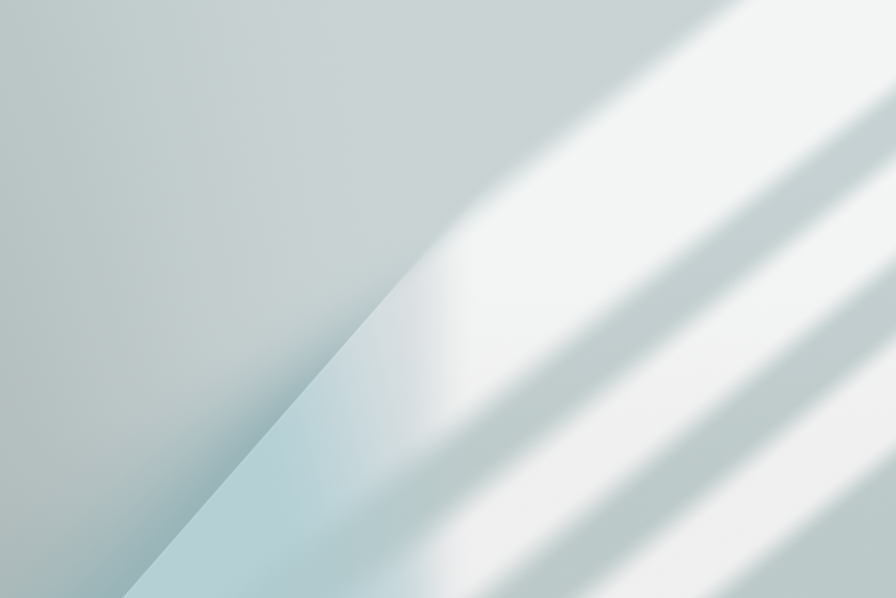
This background is drawn by a Shadertoy shader. Its source:

```glsl
const float EDGE_COUNT = 6.0;

float hash(vec2 p) {
    return fract(sin(dot(p, vec2(12.99, 78.23))) * 437.58);
}

// Signed distance to a line through a, positive below it
float belowLine(vec2 p, vec2 a, float slope) {
    return (a.y + slope * (p.x - a.x) - p.y) / sqrt(1.0 + slope * slope);
}

float softMask(float d, float blur) {
    return smoothstep(-blur, blur, d);
}

// Window light: alternating soft edges, given as height at the right and slope
float windowLight(vec2 p, vec2 edges[6], float blur) {
    float light = 0.0;
    for (int i = 0; i < int(EDGE_COUNT); i++) {
        float parity = 1.0 - 2.0 * mod(float(i), 2.0);
        light += parity * softMask(belowLine(p, vec2(1.5, edges[i].x), edges[i].y), blur);
    }
    return clamp(light, 0.0, 1.0);
}

// Wall gradient with a teal shadow gathered along the crease
vec3 wallColor(vec2 p, float creaseDist) {
    vec3 dim = mix(vec3(0.685, 0.725, 0.725), vec3(0.72, 0.765, 0.765), p.y);
    vec3 bright = vec3(0.785, 0.825, 0.83);
    vec3 wall = mix(dim, bright, smoothstep(-0.15, 0.72, p.x + 0.12 * p.y));
    float reach = mix(0.13, 0.05, smoothstep(0.0, 0.6, p.y));
    float shadow = exp(-pow(max(-creaseDist, 0.0) / reach, 1.4));
    shadow *= 1.0 - smoothstep(0.25, 0.62, p.y);
    return mix(wall, vec3(0.58, 0.70, 0.715), 0.9 * shadow);
}

// Lit side: teal at the fold, then pale, then white
vec3 litColor(vec2 p) {
    vec3 teal = vec3(0.705, 0.815, 0.835);
    vec3 pale = vec3(0.855, 0.875, 0.885);
    vec3 white = mix(vec3(0.94), vec3(0.955, 0.962, 0.96), smoothstep(0.2, 0.7, p.y));
    vec3 panel = mix(teal, pale, smoothstep(0.48, 0.84, p.x + 0.25 * p.y));
    return mix(panel, white, smoothstep(0.67, 0.80, p.x));
}

vec3 stripeColor(vec2 p) {
    vec3 teal = vec3(0.69, 0.795, 0.81);
    vec3 grey = mix(vec3(0.74, 0.79, 0.79), vec3(0.775, 0.82, 0.825), smoothstep(0.1, 0.8, p.y));
    return mix(teal, grey, smoothstep(0.45, 0.85, p.x));
}

void mainImage(out vec4 fragColor, in vec2 fragCoord) {
    vec2 uv = fragCoord / iResolution.xy;
    vec2 p = vec2(uv.x * 1.5, uv.y);
    float pixel = 1.0 / iResolution.y;

    vec2 edges[6] = vec2[6](
        vec2(1.211, 0.795), vec2(0.853, 0.772), vec2(0.736, 0.80),
        vec2(0.566, 0.81), vec2(0.434, 0.83), vec2(0.248, 0.80));

    // Masks
    float creaseDist = belowLine(p, vec2(0.205, 0.0), 1.142);
    float topDist = belowLine(p, vec2(1.5, edges[0].x), edges[0].y);
    float blur = mix(0.038, 0.026, smoothstep(0.6, 1.5, p.x));
    float panel = softMask(creaseDist, pixel + 0.012 * smoothstep(0.5, 0.65, p.y));
    float light = windowLight(p, edges, blur);

    // Layers
    vec3 wall = wallColor(p, creaseDist);
    vec3 shade = mix(wall, stripeColor(p), softMask(topDist, blur));
    vec3 surface = mix(shade, litColor(p), light);
    vec3 color = mix(wall, surface, panel);

    // Thin glint on the fold and faint grain
    float glint = exp(-pow(creaseDist / 0.003, 2.0)) * panel;
    color += 0.02 * glint * (1.0 - smoothstep(0.45, 0.58, p.y));
    color += (hash(floor(uv * vec2(768.0, 512.0))) - 0.5) * 0.004;
    fragColor = vec4(color, 1.0);
}
```
